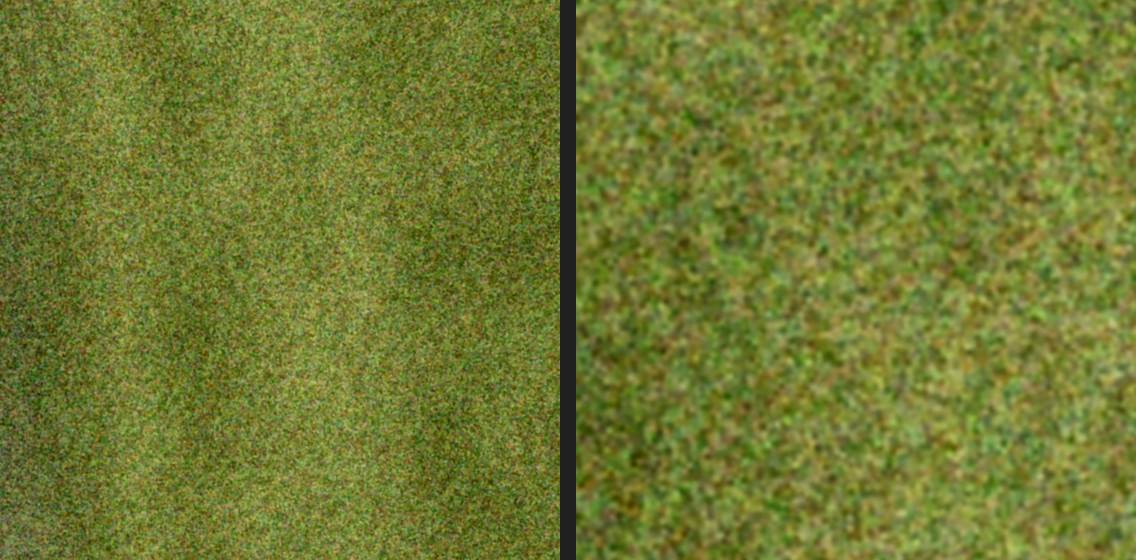
Left, the full canvas; right, a detail of the centre.
This texture is drawn by a WebGL 1 fragment shader. Its source:

```glsl
precision highp float;
// Short mown lawn: fine speckled blades over soft patches and faint upright mowing bands.
uniform vec2 u_resolution;

#define BLADE_FREQ 215.0   // finest grain cells across the canvas
#define TUFT_FREQ 90.0     // small clumps of blades
#define TINT_FREQ 135.0    // colour speckle cells
#define PATCH_FREQ 8.0     // broad worn and lush patches
#define BLADE_GAIN 0.29
#define TUFT_GAIN 0.09
#define TINT_GAIN 0.16
#define BLUE_GAIN 0.17
#define PATCH_GAIN 0.15
#define BAND_GAIN 0.06
#define GRASS vec3(0.444, 0.482, 0.194)

float hash(vec2 p) {
  return fract(sin(dot(p, vec2(12.9898, 78.233))) * 43758.5453);
}

// Smooth value noise centred on zero
float noise(vec2 p) {
  vec2 cell = floor(p);
  vec2 f = fract(p);
  f = f * f * (3.0 - 2.0 * f);
  float low = mix(hash(cell), hash(cell + vec2(1.0, 0.0)), f.x);
  float high = mix(hash(cell + vec2(0.0, 1.0)), hash(cell + 1.0), f.x);
  return mix(low, high, f.y) - 0.5;
}

// Layered noise, turned at each octave to hide the lattice
float fbm(vec2 p) {
  float sum = 0.0;
  float gain = 0.5;
  for (int i = 0; i < 4; i++) {
    sum += gain * noise(p);
    p = mat2(1.6, 1.2, -1.2, 1.6) * p + 17.3;
    gain *= 0.55;
  }
  return sum;
}

// Grain from three lattices at unlike angles, so that no cells or rows show
float speckle(vec2 p, float seed) {
  float sum = 0.0;
  for (int i = 0; i < 3; i++) {
    float angle = 0.35 + 0.52 * float(i);
    float c = cos(angle);
    float s = sin(angle);
    sum += noise(mat2(c, s, -s, c) * p + seed + 41.7 * float(i));
    p *= 1.13;
  }
  return 0.58 * sum;
}

// Soft upright stripe around a centre line
float band(float x, float centre, float width) {
  float d = (x - centre) / width;
  return exp(-d * d);
}

void main() {
  vec2 uv = gl_FragCoord.xy / u_resolution;

  // Mowing bands, leaning and wavering a little
  float x = uv.x + 0.08 * (uv.y - 0.5) + 0.06 * noise(uv * vec2(3.0, 5.0));
  float bands = band(x, 0.21, 0.06) + band(x, 0.54, 0.17)
              - 0.5 * band(x, 0.31, 0.06) - 0.8 * band(x, 0.0, 0.14)
              - 0.5 * band(x, 0.77, 0.07) - 0.4 * band(x, 1.0, 0.09);

  // Light: patches, then clumps, then single blades
  float broad = fbm(uv * vec2(PATCH_FREQ, PATCH_FREQ * 0.75) + 4.7);
  float blade = speckle(uv * BLADE_FREQ, 31.0);
  float tuft = speckle(uv * TUFT_FREQ, 209.0);
  float light = BLADE_GAIN * blade + TUFT_GAIN * tuft
              + PATCH_GAIN * broad + BAND_GAIN * (bands - 0.2);

  // Tint: russet against green, straw against bluish grey
  float russet = speckle(uv * TINT_FREQ, 463.0) + 0.35 * fbm(uv * 22.0 + 2.0);
  float bluish = speckle(uv * TINT_FREQ, 787.0);
  float edge = band(uv.x, 0.0, 0.12) * (1.0 - 0.6 * uv.y);

  vec3 color = GRASS + light * vec3(1.0, 0.98, 0.82);
  color += TINT_GAIN * russet * vec3(0.75, -0.45, 0.05);
  color += BLUE_GAIN * bluish * vec3(-0.1, -0.1, 0.85);
  color += edge * vec3(-0.02, -0.03, 0.06);

  gl_FragColor = vec4(clamp(color, 0.0, 1.0), 1.0);
}
```
